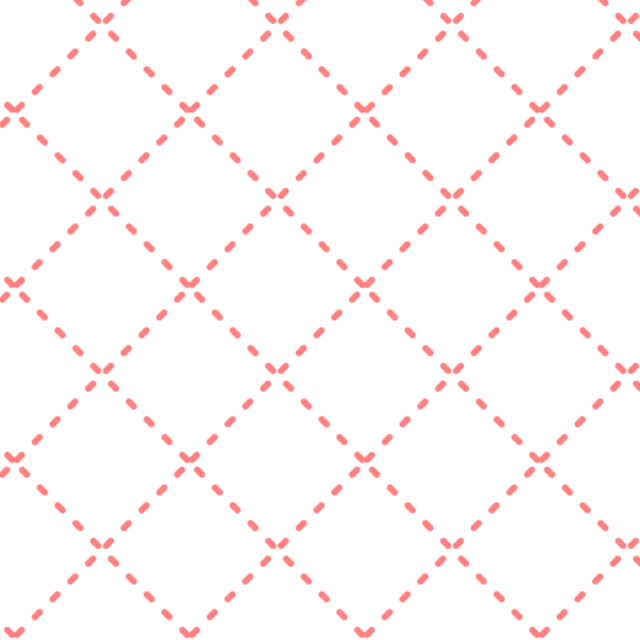
Write a Shadertoy shader that draws this pattern.

```glsl
const vec3  PAPER_COLOR  = vec3(1.0);
const vec3  STITCH_COLOR = vec3(1.0, 0.50, 0.50);
const float TILE         = 0.27344;             // repeat in x and y
const vec2  CROSSING     = vec2(0.5697, 0.5512); // where two stitched lines meet
const int   STITCHES     = 10;                  // dashes per line and tile
const float FIRST_STITCH = 0.0156;              // drop from crossing to first dash
const float STITCH_STEP  = 0.02781;             // drop between dashes
const float HALF_LENGTH  = 0.0052;              // half of the straight part of a dash
const float RADIUS       = 0.00456;             // half width of a dash
const float INNER_FADE   = 0.0015;
const float OUTER_FADE   = 0.0024;

// Shortest offset on the repeating tile
vec2 wrapOffset(vec2 offset) {
    return offset - TILE * round(offset / TILE);
}

// Distance to a round-ended dash centred at the origin
float dashDistance(vec2 p, vec2 direction) {
    float along = clamp(dot(p, direction), -HALF_LENGTH, HALF_LENGTH);
    return length(p - along * direction) - RADIUS;
}

// Both diagonals, with dashes counted downward from each crossing
float stitchCoverage(vec2 p, float pixel) {
    float inner = max(INNER_FADE, 0.5 * pixel);
    float outer = max(OUTER_FADE, 0.5 * pixel);
    float coverage = 0.0;
    for (int i = 0; i < STITCHES; i++) {
        float drop = FIRST_STITCH + float(i) * STITCH_STEP;
        for (float side = -1.0; side <= 1.0; side += 2.0) {
            vec2 slope = vec2(side, -1.0);
            float d = dashDistance(wrapOffset(p - drop * slope), normalize(slope));
            coverage += 1.0 - smoothstep(-inner, outer, d);
        }
    }
    return min(coverage, 1.0);
}

void mainImage(out vec4 fragColor, in vec2 fragCoord) {
    vec2 uv = fragCoord / iResolution.y;
    float coverage = stitchCoverage(uv - CROSSING, 1.0 / iResolution.y);
    fragColor = vec4(mix(PAPER_COLOR, STITCH_COLOR, coverage), 1.0);
}
```
